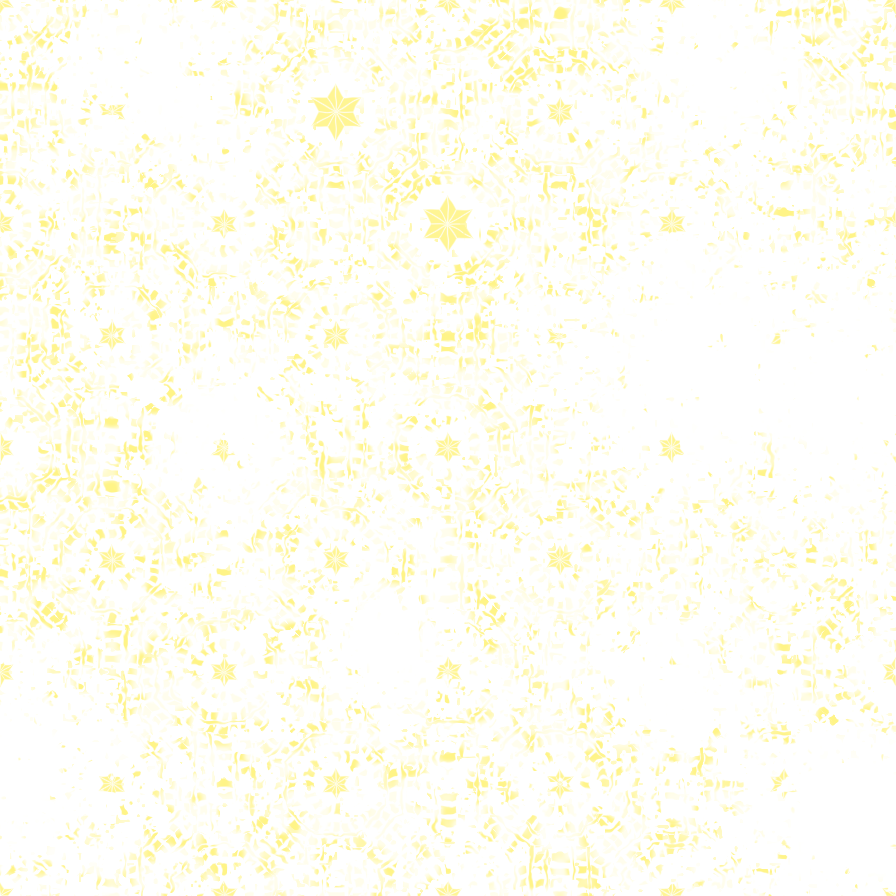
Give the GLSL for this pattern, as a Shadertoy shader.

```glsl
// Worn pale-yellow lattice of beaded octagons with six-point stars and ladder strips on white.

const float TAU = 6.2831853;

float hash(vec2 p) {
    vec3 h = fract(p.xyx * 0.1031);
    h += dot(h, h.yzx + 33.33);
    return fract((h.x + h.y) * h.z);
}

float noise(vec2 p) {
    vec2 i = floor(p), f = fract(p);
    f = f * f * (3.0 - 2.0 * f);
    return mix(mix(hash(i), hash(i + vec2(1, 0)), f.x),
               mix(hash(i + vec2(0, 1)), hash(i + vec2(1, 1)), f.x), f.y);
}

// Nearest point of the checkerboard lattice, where x + y is even.
vec2 latticeCentre(vec2 p) {
    vec2 r = floor(vec2(p.x + p.y, p.x - p.y) * 0.5 + 0.5);
    return vec2(r.x + r.y, r.x - r.y);
}

float box(vec2 p, vec2 halfSize) {
    vec2 e = abs(p) - halfSize;
    return length(max(e, 0.0)) + min(max(e.x, e.y), 0.0);
}

float octagon(vec2 p) {
    p = abs(p);
    return max(max(p.x, p.y), (p.x + p.y) * 0.7071);
}

float beadRing(vec2 p, float radius, float count, vec2 halfSize) {
    float turn = atan(p.x, p.y) / TAU * count + 0.5;
    float across = (fract(turn) - 0.5) * TAU * radius / count;
    return box(vec2(across, octagon(p) - radius), halfSize);
}

float star(vec2 p, float radius) {
    float a = mod(atan(p.x, p.y) + TAU / 12.0, TAU / 6.0) - TAU / 12.0;
    vec2 f = length(p) * vec2(abs(sin(a)), cos(a));
    float rhombus = f.x * 0.866 + abs(f.y - radius * 0.5) * 0.5 - radius * 0.235;
    return max(rhombus, 0.004 - f.x);
}

// Vertical ladder: centre bars, side beads and two pairs of rails.
float strip(vec2 p) {
    float x = abs(p.x);
    float y = (fract(p.y / 0.115 + 0.5) - 0.5) * 0.115;
    float d = box(vec2(p.x, y), vec2(0.072, 0.033));
    d = min(d, box(vec2(x - 0.195, y), vec2(0.034, 0.03)));
    d = min(d, min(abs(x - 0.118), abs(x - 0.262)) - 0.011);
    return max(d, abs(p.y) - 0.44);
}

float medallion(vec2 p, float starRadius) {
    float o = octagon(p);
    float d = beadRing(p, 0.39, 28.0, vec2(0.026, 0.036));
    d = min(d, beadRing(p, 0.52, 32.0, vec2(0.031, 0.032)));
    d = min(d, beadRing(p, 0.675, 40.0, vec2(0.032, 0.03)));
    d = min(d, min(abs(o - 0.455), abs(o - 0.6)) - 0.012);
    if (starRadius < 0.2) d = min(d, beadRing(p, 0.235, 16.0, vec2(0.022, 0.042)));
    return d;
}

// Bare areas: xy is the centre and z the radius, as parts of the canvas.
float bareness(vec2 uv) {
    vec3 areas[9] = vec3[9](
        vec3(0.16, 0.92, 0.09), vec3(0.79, 0.60, 0.12), vec3(0.26, 0.50, 0.07),
        vec3(0.97, 0.55, 0.11), vec3(0.75, 0.25, 0.07), vec3(0.96, 0.08, 0.11),
        vec3(0.03, 0.13, 0.09), vec3(0.80, 0.92, 0.08), vec3(0.43, 0.28, 0.05));
    float bare = 0.0;
    for (int i = 0; i < 9; i++) {
        vec2 d = (uv - areas[i].xy) / areas[i].z;
        bare = max(bare, exp(-0.7 * dot(d, d)));
    }
    return clamp(bare + 0.35 * (noise(uv * 11.0) - 0.5) + 0.12 * uv.x, 0.0, 1.0);
}

void mainImage(out vec4 fragColor, in vec2 fragCoord) {
    vec2 uv = fragCoord / iResolution.xy;
    vec2 p = uv * 8.0;
    float aa = 8.0 / iResolution.y;

    // Ragged, hand-printed outlines
    vec2 wobble = vec2(noise(p * 13.0), noise(p * 13.0 + 41.0)) - 0.5;
    vec2 w = p + wobble * 0.045;

    vec2 centre = latticeCentre(p);
    vec2 stripCentre = latticeCentre(p + vec2(1, 0)) - vec2(1, 0);
    bool large = distance(centre, vec2(4, 6)) < 0.1 || distance(centre, vec2(3, 7)) < 0.1;
    float starRadius = large ? 0.26 : 0.135;

    vec2 s = w - stripCentre;
    bool inStrip = abs(s.x) < 0.28 && abs(s.y) < 0.45;
    float d = inStrip ? strip(s) : medallion(w - centre, starRadius);
    float ink = smoothstep(aa, -aa, d + 0.02 * (noise(p * 24.0) - 0.5));

    // Wear in patches, with loose specks
    float bare = bareness(uv);
    float grain = 0.6 * noise(p * 9.0 + 17.0) + 0.4 * noise(p * 23.0);
    float limit = 0.41 + 0.42 * bare;
    ink *= smoothstep(limit - 0.04, limit + 0.04, grain);
    ink = max(ink, smoothstep(0.82, 0.87, noise(p * 21.0 + 7.0)) * (1.0 - bare) * 0.7);

    // Faded tint, stronger in the stars
    float tint = mix(0.15, 1.0, pow(smoothstep(0.2, 0.85, noise(p * 8.0 + 90.0)), 1.3));
    float starInk = smoothstep(aa, -aa, star(p - centre + wobble * 0.012, starRadius));
    float starWear = smoothstep(limit - 0.28, limit - 0.18, grain + (large ? 0.3 : 0.0));
    float amount = max(ink * tint, starInk * starWear * 0.9);

    fragColor = vec4(mix(vec3(1), vec3(1.0, 0.955, 0.53), amount), 1.0);
}
```
